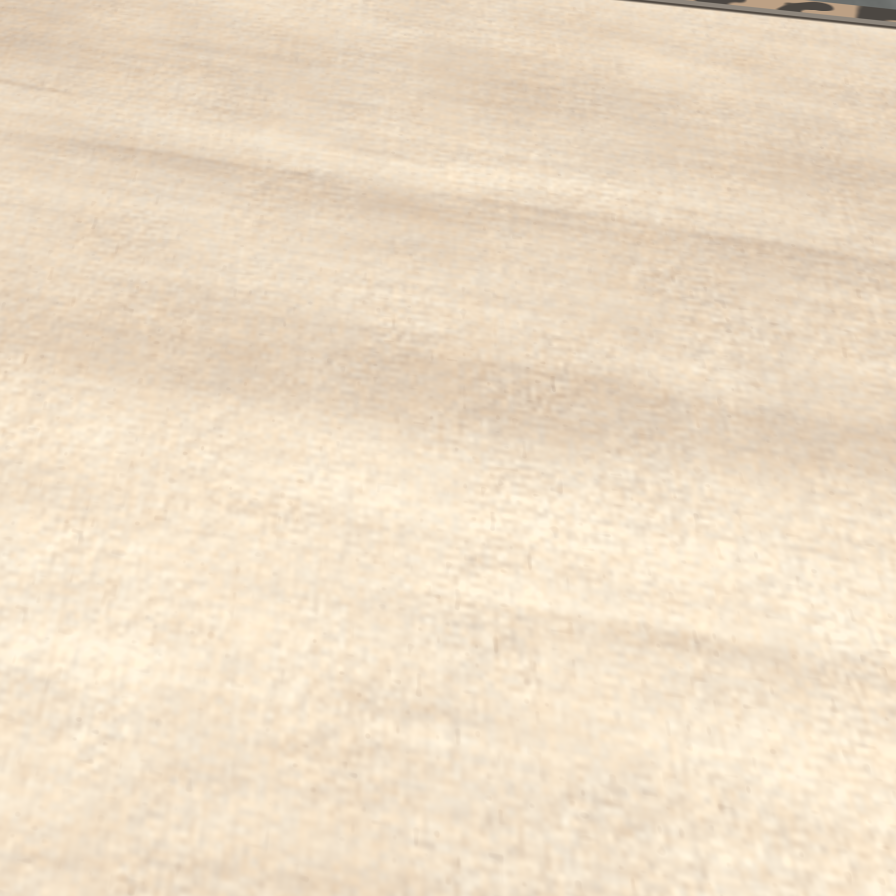
Write a Shadertoy shader that draws this texture.

```glsl
float hash(vec2 p) {
    return fract(sin(dot(p, vec2(127.1, 311.7))) * 43758.5453);
}

float noise(vec2 p) {
    vec2 i = floor(p), f = fract(p);
    f = f * f * (3.0 - 2.0 * f);
    return mix(mix(hash(i), hash(i + vec2(1, 0)), f.x),
               mix(hash(i + vec2(0, 1)), hash(i + vec2(1, 1)), f.x), f.y);
}

// Noise centred on zero, summed over three octaves
float fbm(vec2 p) {
    float sum = 0.0, gain = 0.5;
    for (int i = 0; i < 3; i++) {
        sum += gain * (noise(p) - 0.5);
        p = p * 2.03 + 17.3;
        gain *= 0.55;
    }
    return sum;
}

float bump(float x, float centre, float width) {
    float d = (x - centre) / width;
    return exp(-d * d);
}

// Broad light and dark bands running along the slope
float bandTone(vec2 uv, float s) {
    float w = s + 0.05 * fbm(vec2(uv.x * 2.0, s * 9.0));
    float tone = mix(0.84, 0.40, smoothstep(0.50, 0.63, w));
    tone -= 0.22 * bump(w, 0.64, 0.045);
    tone += 0.14 * bump(w, 0.75, 0.035);
    tone -= 0.24 * bump(w, 0.835, 0.02);
    tone += 0.24 * bump(w, 0.885, 0.022);
    tone -= 0.15 * bump(w, 0.96, 0.03);
    tone -= 0.30 * bump(w, 0.40, 0.022) * smoothstep(0.35, 0.9, uv.x);
    return tone - 0.13 * (1.0 - smoothstep(0.0, 0.3, s));
}

// Long drag marks, finer with distance
float streaks(vec2 uv, float s) {
    float far = smoothstep(0.45, 0.85, s);
    float t = 0.50 * fbm(vec2(uv.x * 2.2, s * 17.0) + 3.0);
    t += 0.38 * fbm(vec2(uv.x * 4.0, s * 48.0) + 40.0);
    t += far * 0.34 * fbm(vec2(uv.x * 5.0, s * 120.0) + 80.0);
    float worn = smoothstep(0.25, 0.7, noise(vec2(uv.x * 7.0, 5.0)));
    t -= 0.28 * worn * bump(uv.y, 0.91 - 0.19 * uv.x, 0.003);
    t -= 0.20 * (1.0 - worn) * bump(uv.y, 0.855 - 0.15 * uv.x, 0.004);
    return t;
}

// Sand grains lit from the upper left
float grains(vec2 g, float far) {
    vec2 p = g * 300.0;
    vec2 toLight = vec2(-0.45, 0.5);
    float relief = noise(p + toLight) - noise(p - toLight);
    float clumps = noise(p * 0.5 + toLight) - noise(p * 0.5 - toLight);
    float patches = 0.45 + 0.9 * noise(g * 26.0);
    float t = -0.23 * relief - 0.20 * clumps + 0.22 * (noise(p * 0.8 + 9.0) - 0.5);
    float pits = smoothstep(0.80, 0.97, noise(p * 0.6 + 60.0));
    return (t - 0.24 * pits) * patches * mix(1.0, 0.6, far);
}

// Paved edge in the far corner
vec3 addCurb(vec3 color, vec2 uv, float px) {
    float d = uv.y - 1.0 + 0.105 * (uv.x - 0.69);
    float blots = smoothstep(0.48, 0.62, noise(vec2(uv.x * 34.0, d * 130.0)));
    vec3 strip = mix(vec3(0.74, 0.63, 0.52), vec3(0.30, 0.28, 0.26), blots);
    strip = mix(vec3(0.56, 0.53, 0.49), strip, smoothstep(0.007, 0.007 + px, d));
    strip = mix(vec3(0.32, 0.29, 0.26), strip, smoothstep(0.002, 0.002 + px, d));
    vec3 paving = vec3(0.43, 0.44, 0.43) + 0.08 * fbm(uv * 60.0);
    strip = mix(strip, paving, smoothstep(0.021, 0.021 + px, d));
    return mix(color, strip, smoothstep(-px, px, d));
}

void mainImage(out vec4 fragColor, in vec2 fragCoord) {
    vec2 uv = fragCoord / iResolution.xy;
    float s = uv.y + 0.15 * uv.x;

    // Ground coordinates in perspective
    float depth = 1.0 / (2.2 - uv.y);
    vec2 ground = vec2((uv.x - 0.5) * depth, 2.0 * depth + 0.08 * uv.x);
    float far = smoothstep(0.4, 1.0, uv.y);

    float tone = bandTone(uv, s) + streaks(uv, s) + grains(ground, far);
    tone += 0.30 * fbm(ground * 22.0);
    tone = min(tone, 1.15);
    vec3 color = mix(vec3(0.85, 0.77, 0.68), vec3(1.0, 0.94, 0.845), tone);

    // Faint warm and cool grains
    float tint = noise(ground * 210.0 + 31.0) - 0.5 + 0.5 * fbm(ground * 14.0);
    color += vec3(0.022, -0.004, -0.032) * tint;

    color = addCurb(color, uv, 1.5 / iResolution.y);
    fragColor = vec4(clamp(color, 0.0, 1.0), 1.0);
}
```
